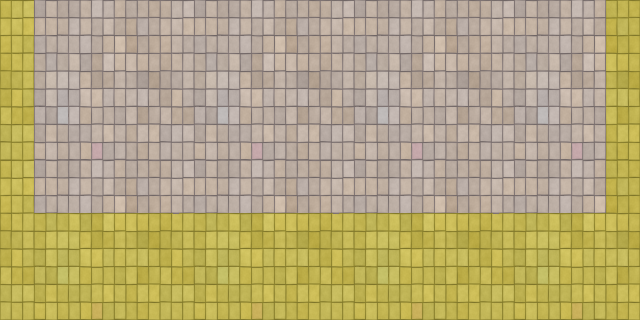
This texture is drawn by a Shadertoy shader. Its source:

```glsl
const vec2 GRID = vec2(56.0, 18.0);        // tiles across and up the wall
const vec2 PERIOD = vec2(14.0, 9.0);       // tiles before the wall repeats
const vec2 PANEL_COLUMNS = vec2(3.0, 53.0);
const float PANEL_BASE_ROW = 6.0;
const vec2 JOINT_HALF = vec2(0.0017, 0.0019); // in canvas heights
const float SEAM_EXTRA = 0.0005;
const float EDGE_JITTER = 0.045;           // in tiles
const float WARP = 0.025;                  // in tiles
const float TILE_VARIATION = 0.065;
const float GLAZE_MOTTLE = 0.035;
const vec3 PINK = vec3(0.752, 0.692, 0.643);
const vec3 PINK_GROUT = vec3(0.51, 0.465, 0.46);
const vec3 YELLOW = vec3(0.775, 0.722, 0.335);
const vec3 YELLOW_GROUT = vec3(0.57, 0.53, 0.19);
const vec3 COOL = vec3(-0.055, -0.005, 0.055);
const vec3 VIOLET = vec3(-0.01, -0.055, 0.02);

float hash(vec2 p) {
    vec3 q = fract(p.xyx * vec3(0.1031, 0.1030, 0.0973));
    q += dot(q, q.yzx + 33.33);
    return fract((q.x + q.y) * q.z);
}

// Gradient noise, about -0.7 to 0.7, repeating after the given period
float latticeDot(vec2 cell, vec2 offset, vec2 period) {
    float angle = 6.2832 * hash(mod(cell, period) + 7.0);
    return dot(vec2(cos(angle), sin(angle)), offset);
}

float gradientNoise(vec2 p, vec2 period) {
    vec2 i = floor(p), f = fract(p), e = vec2(0.0, 1.0);
    vec2 u = f * f * f * (f * (f * 6.0 - 15.0) + 10.0);
    return mix(mix(latticeDot(i, f, period), latticeDot(i + e.yx, f - e.yx, period), u.x),
               mix(latticeDot(i + e, f - e, period), latticeDot(i + 1.0, f - 1.0, period), u.x), u.y);
}

// Slight misplacement of the joint under, or left of, a tile
float jitter(vec2 cell, float salt) {
    return (hash(mod(cell, PERIOD) + salt) - 0.5) * EDGE_JITTER;
}

float spot(vec2 cell, vec2 centre, vec2 radius) {
    vec2 d = (cell - centre) / radius;
    return exp(-dot(d, d));
}

vec3 tileTint(vec2 cell) {
    float tone = hash(cell + 3.7) + hash(cell + 19.1) - 1.0;
    float warmth = hash(cell + 41.3) - 0.5;
    vec3 tint = vec3(tone * TILE_VARIATION) + warmth * vec3(0.025, 0.0, -0.045);
    // Cool, pale patch, with one bright tile and one violet tile
    tint += 0.35 * COOL * spot(cell, vec2(4.5, 4.0), vec2(2.0, 1.8));
    float pale = spot(cell, vec2(5.0, 2.0), vec2(0.4));
    tint += pale * (COOL + 0.035);
    tint += VIOLET * spot(cell, vec2(8.0, 0.0), vec2(0.4));
    // Tan and grey accents
    tint += vec3(-0.01, -0.035, -0.075) * spot(cell, vec2(11.0, 6.0), vec2(0.4));
    tint -= 0.04 * spot(cell, vec2(12.0, 4.0), vec2(0.4));
    return tint;
}

void mainImage(out vec4 fragColor, in vec2 fragCoord) {
    vec2 uv = fragCoord / iResolution.xy;
    vec2 tileSize = vec2(iResolution.x / iResolution.y, 1.0) / GRID;
    float pixel = 1.0 / iResolution.y;

    // Gently uneven tile grid
    vec2 p = uv * GRID;
    p += WARP * vec2(gradientNoise(p, PERIOD), gradientNoise(p + 0.5, PERIOD));
    vec2 cell = floor(p);
    vec2 f = p - cell;
    vec2 id = mod(cell, PERIOD);

    // Distances to the four joints, in canvas heights
    vec2 low = f - vec2(jitter(cell, 5.0), jitter(cell, 23.0));
    vec2 high = 1.0 - f + vec2(jitter(cell + vec2(1.0, 0.0), 5.0),
                               jitter(cell + vec2(0.0, 1.0), 23.0));
    vec2 edge = min(low, high) * tileSize;
    vec2 halfWidth = JOINT_HALF;
    float nearestRow = mod(floor(p.y + 0.5), PERIOD.y);
    halfWidth.y += SEAM_EXTRA * (1.0 - step(0.5, nearestRow));
    vec2 face = smoothstep(halfWidth - 0.6 * pixel, halfWidth + 0.6 * pixel, edge);
    float cover = face.x * face.y;

    // Pale panel framed by yellow on the sides and below
    float panel = step(PANEL_COLUMNS.x, cell.x) * step(cell.x, PANEL_COLUMNS.y - 0.5)
                * step(PANEL_BASE_ROW, cell.y);
    vec3 glaze = mix(YELLOW, PINK, panel);
    vec3 grout = mix(YELLOW_GROUT, PINK_GROUT, panel);

    // Glaze variation, soft mottling and worn rims
    glaze += tileTint(id) * mix(0.85, 1.0, panel);
    float mottle = gradientNoise(p * vec2(2.0, 3.0), PERIOD * vec2(2.0, 3.0))
                 + 0.5 * gradientNoise(p * vec2(7.0, 9.0), PERIOD * vec2(7.0, 9.0));
    glaze += mottle * GLAZE_MOTTLE;
    float rim = exp(-min(edge.x, edge.y) / 0.0035);
    glaze *= 1.0 - 0.06 * rim;
    glaze += 0.018 * (f.y - 0.5) * (hash(id + 61.0) - 0.2);

    // Joint depth varies along the wall
    grout *= 1.0 + 0.16 * gradientNoise(p * 1.5 + 0.3, PERIOD * 1.5);
    grout *= mix(1.0, 0.93, 1.0 - face.y);

    vec3 colour = mix(grout, glaze, cover);
    fragColor = vec4(clamp(colour, 0.0, 1.0), 1.0);
}
```
